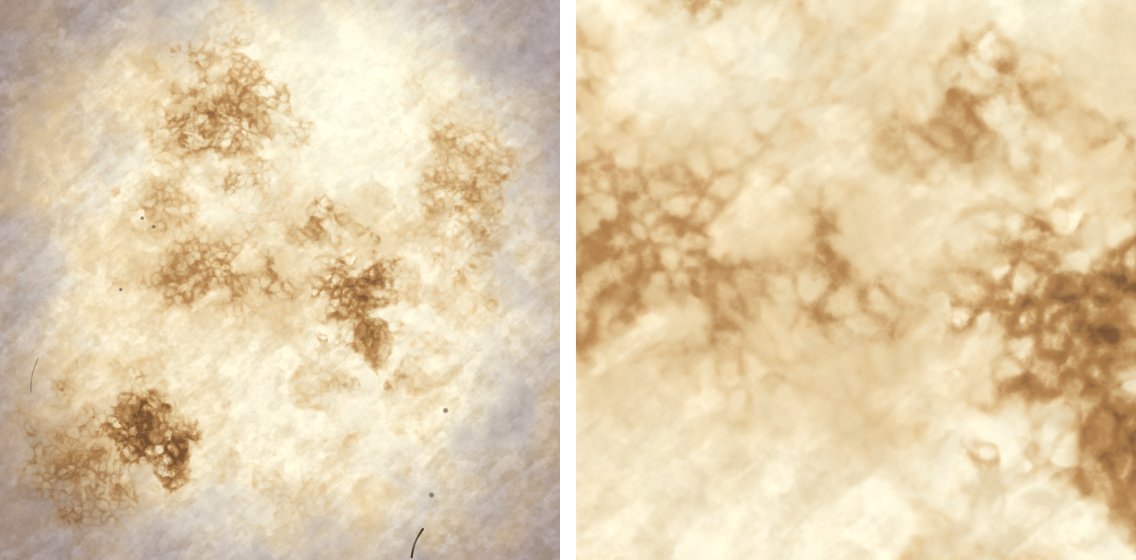
Left, the full canvas; right, a detail of the centre.
This texture is drawn by a Shadertoy shader. Its source:

```glsl
// Pale mottled skin with soft brown pigment patches, shaded borders and stray hairs.

const vec3 WARM_SKIN = vec3(0.94, 0.86, 0.70);
const vec3 CREAM = vec3(0.98, 0.95, 0.85);
const vec3 HIGHLIGHT = vec3(1.0, 0.99, 0.90);
const vec3 TAN = vec3(0.87, 0.75, 0.55);
const vec3 BROWN = vec3(0.70, 0.51, 0.30);
const vec3 DARK_BROWN = vec3(0.47, 0.32, 0.19);
const vec3 HAIR = vec3(0.30, 0.24, 0.17);
const vec3 BORDER_TINT = vec3(0.69, 0.66, 0.74);

vec2 hash2(vec2 p) {
    vec3 q = fract(p.xyx * vec3(0.1031, 0.1030, 0.0973));
    q += dot(q, q.yzx + 33.33);
    return fract((q.xx + q.yz) * q.zy);
}

// Cellular noise: nearest distance, second distance, smoothly blended cell value
vec3 cells(vec2 p) {
    vec2 id = floor(p), f = fract(p);
    float first = 8.0, second = 8.0, total = 0.0, weights = 0.0;
    for (int j = -1; j <= 1; j++) {
        for (int i = -1; i <= 1; i++) {
            vec2 cell = vec2(float(i), float(j));
            vec2 h = hash2(id + cell);
            float d = length(cell + h - f);
            second = min(second, max(first, d));
            first = min(first, d);
            float w = exp(-8.0 * d * d);
            total += w * fract(h.x * 7.3 + h.y * 3.7);
            weights += w;
        }
    }
    return vec3(first, second, total / weights);
}

// Octaves of the blended cell value, centred on zero
float layers(vec2 p) {
    float sum = 0.0, amp = 0.5;
    for (int i = 0; i < 4; i++) {
        sum += amp * (cells(p).z - 0.5);
        p = mat2(0.8, 0.6, -0.6, 0.8) * p * 2.0 + 17.0;
        amp *= 0.55;
    }
    return sum;
}

// Layered sines that bend the pigment net
vec2 warp(vec2 p, float amount) {
    vec2 a = sin(p.yx * 23.0 + 1.5 * sin(p * 17.0));
    vec2 b = sin(p.yx * 61.0 + 2.0 * sin(p * 47.0 + 1.0));
    return p + amount * (a + 0.5 * b);
}

// Ragged elliptical patch that fades outward
float patchMask(vec2 p, vec2 centre, vec2 radius, float ragged) {
    return 1.0 - smoothstep(0.1, 1.75, length((p - centre) / radius) + ragged);
}

float strand(vec2 p, vec2 a, vec2 b, float width) {
    vec2 pa = p - a, ba = b - a;
    float t = clamp(dot(pa, ba) / dot(ba, ba), 0.0, 1.0);
    float bend = 0.004 * sin(3.14 * t);
    float d = length(pa - ba * t + vec2(bend, 0.0));
    return 1.0 - smoothstep(width * 0.4, width * 1.6, d);
}

// Density of all pigment patches
float pigmentDensity(vec2 p, float ragged) {
    float d = 1.1 * patchMask(p, vec2(0.25, 0.24), vec2(0.052, 0.044), ragged);
    d = max(d, 1.1 * patchMask(p, vec2(0.315, 0.19), vec2(0.034, 0.05), ragged));
    d = max(d, 0.9 * patchMask(p, vec2(0.655, 0.43), vec2(0.055, 0.10), ragged));
    d = max(d, 0.58 * patchMask(p, vec2(0.40, 0.78), vec2(0.08, 0.10), ragged));
    d = max(d, 0.58 * patchMask(p, vec2(0.35, 0.50), vec2(0.085, 0.06), ragged));
    d = max(d, 0.45 * patchMask(p, vec2(0.28, 0.64), vec2(0.06, 0.06), ragged));
    d = max(d, 0.50 * patchMask(p, vec2(0.57, 0.58), vec2(0.05, 0.04), ragged));
    d = max(d, 0.50 * patchMask(p, vec2(0.13, 0.16), vec2(0.07, 0.10), ragged));
    return max(d, 0.33 * patchMask(p, vec2(0.84, 0.64), vec2(0.13, 0.11), ragged));
}

void mainImage(out vec4 fragColor, in vec2 fragCoord) {
    vec2 uv = fragCoord / iResolution.xy;
    vec2 bent = warp(uv, 0.005);

    // Mottling, faint diagonal streaks and fine grain
    float mottle = layers(uv * 7.0 + 3.0);
    float grain = layers(uv * 65.0);
    vec2 along = mat2(0.77, -0.64, 0.64, 0.77) * uv;
    float streak = layers(along * vec2(18.0, 60.0) + 40.0);

    // Light skin with a bright upper glow
    vec2 g = (uv - vec2(0.63, 0.83)) / vec2(0.18, 0.20);
    float glow = exp(-dot(g, g));
    float paleness = 0.52 + 2.2 * mottle + 0.9 * streak + 0.8 * grain + glow;
    vec3 color = mix(WARM_SKIN, CREAM, clamp(paleness, 0.0, 1.0));
    color = mix(color, HIGHLIGHT, 0.85 * glow);

    // Shaded borders
    float edge = length((uv - vec2(0.53, 0.52)) * vec2(1.0, 0.85));
    float shade = smoothstep(0.33, 0.62, edge + 0.22 * mottle);

    // Soft broken net in the patches, faint freckled stains between them
    vec3 c = cells(bent * 58.0);
    float net = 1.0 - smoothstep(0.0, 0.6, c.y - c.x);
    float fine = layers(bent * 20.0 + 9.0);
    float stain = smoothstep(-0.08, 0.2, layers(bent * 11.0 + 21.0)) * (1.0 - shade) * (1.0 - glow);
    float density = pigmentDensity(uv, fine * 3.2 + mottle);
    float pigment = density * (0.52 + 0.26 * net + 1.5 * fine + 1.0 * grain);
    pigment += 0.2 * stain * (0.65 + 0.25 * net + 1.5 * grain);
    color = mix(color, TAN, smoothstep(0.0, 0.30, pigment));
    color = mix(color, BROWN, smoothstep(0.20, 0.55, pigment));
    color = mix(color, DARK_BROWN, smoothstep(0.48, 0.95, pigment));

    color *= mix(vec3(1.0), BORDER_TINT, shade);
    color += 0.09 * grain + 0.06 * streak;

    // Stray hairs and tiny dark dots
    float marks = strand(uv, vec2(0.735, 0.005), vec2(0.755, 0.055), 0.002);
    marks = max(marks, 0.3 * strand(uv, vec2(0.055, 0.30), vec2(0.068, 0.36), 0.0015));
    for (int i = 0; i < 5; i++) {
        vec2 h = hash2(vec2(float(i) * 3.0 + 5.0, 11.0));
        float r = 0.0025 + 0.002 * h.x;
        float d = length(uv - vec2(0.1, 0.02) - h * vec2(0.8, 0.65));
        marks = max(marks, 0.6 * (1.0 - smoothstep(r * 0.4, r * 1.6, d)));
    }
    color = mix(color, HAIR, marks);

    fragColor = vec4(clamp(color, 0.0, 1.0), 1.0);
}
```
